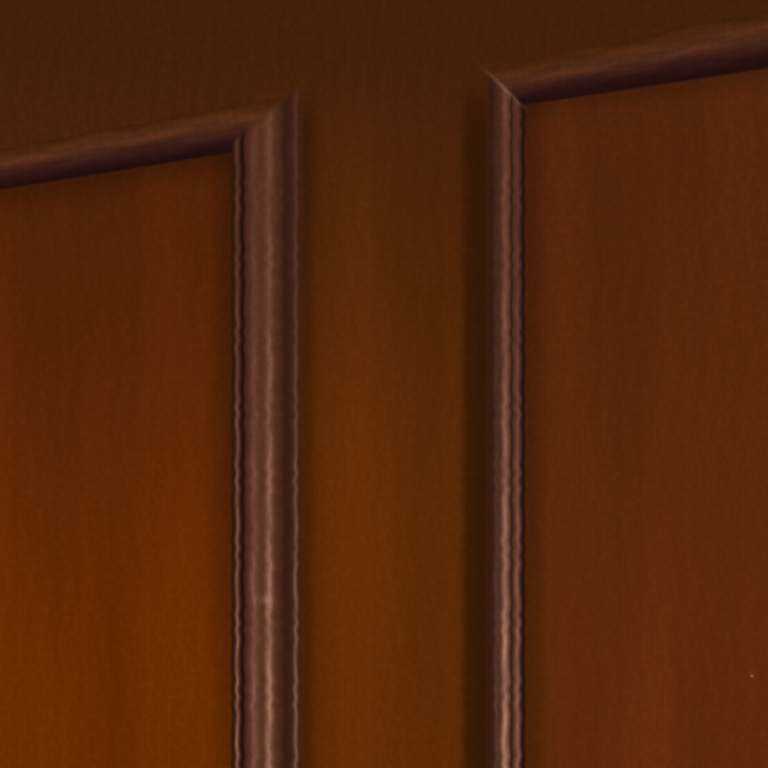
This texture is drawn by a three.js fragment shader. Its source:

```glsl
varying vec2 vUv;

vec2 hash2(vec2 p) {
  vec2 q = vec2(dot(p, vec2(127.1, 311.7)), dot(p, vec2(269.5, 183.3)));
  return fract(sin(q) * 43758.5);
}

// Distance to the nearest scattered cell centre
float cellular(vec2 p) {
  vec2 cell = floor(p);
  float nearest = 2.0;
  for (int j = -1; j <= 1; j++) {
    for (int i = -1; i <= 1; i++) {
      vec2 c = cell + vec2(float(i), float(j));
      nearest = min(nearest, length(c + hash2(c) - p));
    }
  }
  return nearest;
}

// Layered sines, stretched along the wood
float grain(vec2 p) {
  float sum = 0.0;
  float amp = 0.5;
  for (int i = 0; i < 4; i++) {
    sum += amp * sin(p.x + 1.3 * sin(p.y + float(i) * 2.1));
    p = p * vec2(1.9, 1.6) + vec2(1.7, 0.6);
    amp *= 0.55;
  }
  return sum;
}

float ridge(float x, float centre, float width) {
  float d = (x - centre) / width;
  return exp(-d * d);
}

float above(float x, float edge, float soft) {
  return smoothstep(edge - soft, edge + soft, x);
}

float band(float x, float lo, float hi, float soft) {
  return above(x, lo, soft) * (1.0 - above(x, hi, soft));
}

// Sloping moulding: t runs from its shadowed lower lip to its upper edge
vec3 railMoulding(float t, vec3 wood, float streak) {
  vec3 c = mix(vec3(0.14, 0.055, 0.05), vec3(0.22, 0.105, 0.09), smoothstep(0.05, 0.4, t));
  c = mix(c, vec3(0.33, 0.175, 0.1), smoothstep(0.32, 0.62, t));
  c = mix(c, wood, smoothstep(0.6, 1.0, t));
  return c * (1.0 + 0.12 * streak);
}

vec3 wideMoulding(float x, float light, float streak) {
  vec3 c = mix(vec3(0.25, 0.12, 0.075), vec3(0.34, 0.19, 0.125), ridge(x, 0.345, 0.027));
  float shine = 0.9 * ridge(x, 0.309, 0.0025) + 0.5 * ridge(x, 0.331, 0.006)
              + 0.85 * ridge(x, 0.351, 0.005) + 0.75 * ridge(x, 0.385, 0.003);
  c += vec3(0.25, 0.22, 0.21) * shine * light * (1.0 + 0.35 * streak);
  c *= 1.0 - 0.5 * ridge(x, 0.316, 0.003) - 0.25 * ridge(x, 0.372, 0.006);
  return c * (1.0 - 0.4 * ridge(x, 0.302, 0.003));
}

vec3 narrowMoulding(float x, float light, float streak) {
  vec3 c = mix(vec3(0.2, 0.095, 0.06), vec3(0.33, 0.18, 0.12), ridge(x, 0.662, 0.016));
  float shine = 0.9 * ridge(x, 0.657, 0.005) + 0.75 * ridge(x, 0.674, 0.004)
              + 0.3 * ridge(x, 0.646, 0.003);
  c += vec3(0.26, 0.23, 0.22) * shine * light * (1.0 + 0.3 * streak);
  return c * (1.0 - 0.3 * ridge(x, 0.666, 0.002) - 0.5 * ridge(x, 0.683, 0.004));
}

void main() {
  vec2 p = vUv;
  float x = p.x + 0.0007 * sin(p.y * 190.0 + 2.0 * sin(p.y * 67.0));
  float y = p.y;
  float soft = 0.0022;
  float streak = grain(vec2(x * 240.0, y * 45.0));
  float broad = grain(vec2(x * 26.0 + 1.0, y * 3.0));
  float pores = cellular(p * vec2(150.0, 120.0)) - 0.5;

  // Rail and central stile
  vec3 rail = mix(vec3(0.285, 0.135, 0.04), vec3(0.265, 0.125, 0.045), above(y, 0.9, 0.1));
  vec3 stile = mix(vec3(0.37, 0.17, 0.025), vec3(0.29, 0.135, 0.035), above(y, 0.6, 0.3));
  stile *= 1.0 + 0.05 * broad + 0.06 * ridge(x, 0.46, 0.04);
  vec3 col = mix(rail, stile, band(x, 0.39, 0.61, 0.02) * (1.0 - above(y, 0.83, 0.09)));
  col *= 1.0 - 0.28 * band(x, 0.603, 0.637, 0.007) * (1.0 - above(y, 0.87, 0.05));
  col *= 1.0 - 0.2 * ridge(x, 0.4, 0.01) * (1.0 - above(y, 0.86, 0.03));

  // Recessed panels
  float leftTop = 0.753 + 0.159 * x;
  float rightTop = 0.863 + 0.15 * (x - 0.68);
  vec3 leftPanel = mix(vec3(0.41, 0.175, 0.012), vec3(0.32, 0.135, 0.03), above(y, 0.42, 0.4));
  leftPanel *= 1.0 + 0.07 * broad - 0.22 * above(x, 0.29, 0.025);
  leftPanel *= 1.0 - 0.2 * ridge(y, leftTop, 0.025);
  vec3 rightPanel = mix(vec3(0.36, 0.16, 0.04), vec3(0.33, 0.145, 0.045), above(y, 0.5, 0.4));
  rightPanel *= 1.0 + 0.05 * broad + 0.1 * ridge(x, 0.85, 0.06) * (1.0 - above(y, 0.3, 0.3));
  rightPanel *= 1.0 - 0.2 * ridge(x, 0.683, 0.025) - 0.15 * ridge(y, rightTop, 0.02);
  col = mix(col, leftPanel, (1.0 - above(x, 0.303, soft)) * (1.0 - above(y, leftTop, soft)));
  col = mix(col, rightPanel, above(x, 0.682, soft) * (1.0 - above(y, rightTop, soft)));

  // Sloping mouldings
  float leftT = (y - leftTop) / (0.052 + 0.041 * x);
  float rightT = (y - rightTop) / (0.056 + 0.065 * (x - 0.68));
  float alongGrain = grain(vec2((y - 0.18 * x) * 240.0, x * 40.0));
  float leftBar = band(leftT, 0.0, 1.0, 0.04) * (1.0 - above(x, 0.36, 0.035));
  float rightMitre = 0.908 - 0.94 * (x - 0.632);
  float rightBar = band(rightT, 0.0, 1.0, 0.04) * above(x, 0.635, 0.004);
  col = mix(col, railMoulding(leftT, rail, alongGrain), leftBar);
  col = mix(col, railMoulding(rightT, rail, alongGrain), rightBar * above(y, rightMitre, soft));

  // Upright mouldings, brighter towards the foot
  float light = mix(1.15, 0.3, smoothstep(0.0, 0.85, y));
  float leftMitre = 0.815 + 0.8 * (x - 0.302);
  float leftUpright = band(x, 0.302, 0.393, 0.003) * (1.0 - above(y, leftMitre, 0.009));
  float rightUpright = band(x, 0.636, 0.683, 0.003) * (1.0 - above(y, rightMitre, 0.003));
  col = mix(col, wideMoulding(x, light, streak), leftUpright);
  col = mix(col, narrowMoulding(x, light, streak), rightUpright);
  col += 0.12 * ridge(x, 0.656, 0.022) * ridge(y, rightMitre, 0.004);

  // Chip, speck and fine surface texture
  col += 0.16 * ridge(x, 0.342, 0.012) * ridge(y, 0.219, 0.006) * (0.6 + 0.4 * streak);
  col += 0.2 * ridge(length(p - vec2(0.979, 0.12)), 0.0, 0.002);
  col *= 1.0 + 0.09 * pores + 0.025 * streak;
  gl_FragColor = vec4(clamp(col, 0.0, 1.0), 1.0);
}
```
